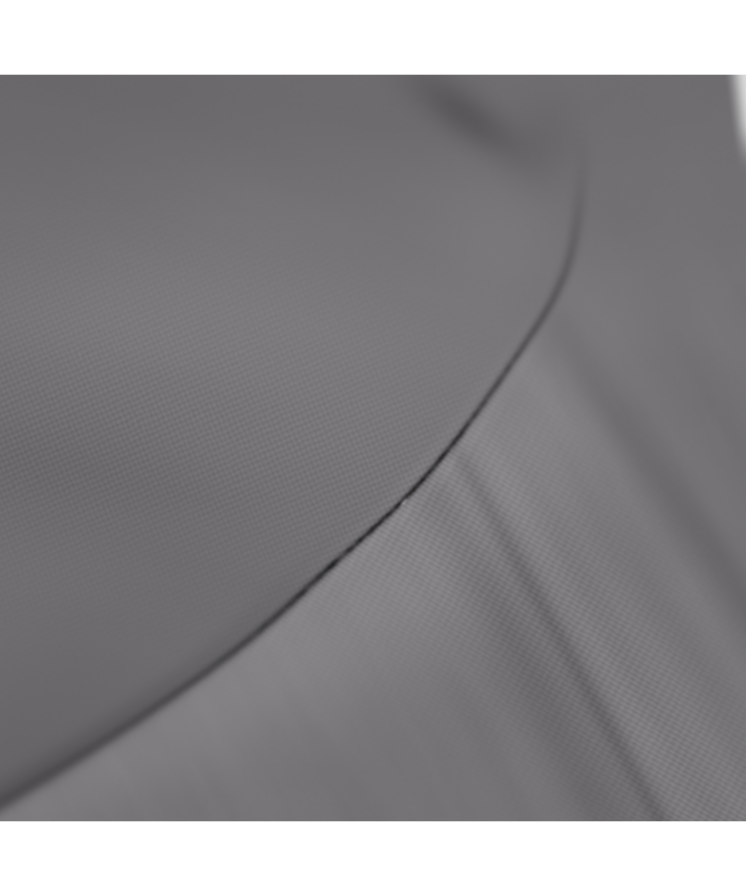
Write a Shadertoy shader that draws this texture.

```glsl
vec2 gradientAt(vec2 cell) {
    vec2 q = vec2(dot(cell, vec2(127.1, 311.7)), dot(cell, vec2(269.5, 183.3)));
    return 2.0 * fract(sin(q) * 43758.5) - 1.0;
}

float gradientNoise(vec2 p) {
    vec2 i = floor(p), f = fract(p);
    vec2 u = f * f * f * (f * (f * 6.0 - 15.0) + 10.0);
    vec2 e = vec2(0, 1);
    return mix(mix(dot(gradientAt(i), f), dot(gradientAt(i + e.yx), f - e.yx), u.x),
               mix(dot(gradientAt(i + e.xy), f - e.xy), dot(gradientAt(i + 1.0), f - 1.0), u.x), u.y);
}

float fbm(vec2 p) {
    float sum = 0.0, gain = 0.5;
    for (int i = 0; i < 4; i++) {
        sum += gain * gradientNoise(p);
        p = p * 2.03 + 7.1;
        gain *= 0.5;
    }
    return sum;
}

float bell(float x, float width) {
    return exp(-x * x / (width * width));
}

// Soft elliptical patch, tilted by an angle
float patchAt(vec2 p, vec2 centre, vec2 radius, float angle) {
    p -= centre;
    p = mat2(cos(angle), -sin(angle), sin(angle), cos(angle)) * p / radius;
    return exp(-dot(p, p));
}

// Signed distance to the curved seam, positive on the right
float seamDistance(vec2 p) {
    float h = max(1.0 - p.y, 0.0);
    float x = 0.79 - 0.823 * pow(h, 2.147)
            + 0.016 * bell(p.y - 0.73, 0.1) - 0.009 * bell(p.y - 0.34, 0.07);
    float slope = 1.767 * pow(h, 1.147);
    return (p.x - x) / sqrt(1.0 + slope * slope);
}

// Crossed threads, faded where they become finer than a pixel
float weave(vec2 p, float angle, vec2 count) {
    vec2 q = mat2(cos(angle), -sin(angle), sin(angle), cos(angle)) * p * count;
    q += 0.25 * gradientNoise(p * 45.0);
    float pixel = max(count.x, count.y) / iResolution.x;
    float threads = sin(6.283 * q.x) * 0.5 + sin(6.283 * q.y) * 0.7;
    return threads * (1.0 - smoothstep(0.4, 0.6, pixel));
}

float leftCloth(vec2 p, float focus) {
    float tone = 0.435 + 0.045 * patchAt(p, vec2(0.46, 0.63), vec2(0.36, 0.2), -0.25);
    tone += 0.02 * patchAt(p, vec2(0.1, 0.69), vec2(0.25, 0.07), -0.1);
    tone += 0.025 * patchAt(p, vec2(0.68, 0.79), vec2(0.1, 0.13), 0.0);
    // Broad blurred folds
    tone -= 0.025 * patchAt(p, vec2(0.05, 0.98), vec2(0.45, 0.14), -0.1);
    tone -= 0.025 * patchAt(p, vec2(0.05, 0.47), vec2(0.25, 0.06), -0.15);
    tone -= 0.085 * patchAt(p, vec2(0.625, 0.945), vec2(0.09, 0.03), -0.65);
    tone -= 0.03 * patchAt(p, vec2(0.73, 0.91), vec2(0.05, 0.06), 0.0);
    tone -= 0.035 * patchAt(p, vec2(0.0, 0.06), vec2(0.22, 0.13), 0.6);
    tone += 0.022 * fbm(vec2(p.x * 2.2, p.y * 7.0 + p.x * 1.5));
    return tone + 0.018 * focus * weave(p, 0.4, vec2(150, 135));
}

float rightCloth(vec2 p, float d, float focus) {
    float across = p.x + 0.55 * p.y;
    float tone = 0.452 + 0.055 * bell(d - 0.03, 0.12) * smoothstep(0.85, 0.45, p.y);
    tone += 0.03 * patchAt(p, vec2(0.56, 0.3), vec2(0.14, 0.1), 0.6);
    tone -= 0.03 * patchAt(p, vec2(0.15, 0.0), vec2(0.18, 0.06), 0.3);
    tone -= 0.02 * smoothstep(0.7, 1.0, p.y);
    // Creases running down to the right
    float lower = smoothstep(0.62, 0.42, p.y);
    tone -= 0.05 * bell(across - 0.885, 0.014) * lower;
    tone += 0.03 * bell(across - 0.925, 0.025) * lower;
    tone -= 0.035 * bell(across - 0.815, 0.035) * lower;
    tone += 0.025 * bell(across - 1.0, 0.04) * lower;
    tone -= 0.04 * bell(p.x + 0.7 * p.y - 1.21, 0.035) * smoothstep(0.75, 0.5, p.y);
    tone += 0.025 * bell(p.x + 0.7 * p.y - 1.13, 0.04) * smoothstep(0.8, 0.6, p.y);
    tone += 0.045 * fbm(vec2(across * 13.0, p.y * 2.5)) * smoothstep(0.9, 0.5, p.y);
    tone += 0.02 * fbm(p * 7.0);
    return tone + 0.022 * focus * weave(p, -0.5, vec2(90, 160));
}

void mainImage(out vec4 fragColor, in vec2 fragCoord) {
    vec2 uv = fragCoord / iResolution.xy;
    vec2 p = vec2(uv.x, (uv.y - 1.0 / 12.0) * 1.2);
    float d = seamDistance(p);
    float focus = bell(p.y - 0.53 + 0.6 * p.x * p.x * p.x, 0.2);
    float blur = 0.0025 + 0.035 * pow(abs(p.y - 0.45), 1.5);

    float tone = mix(leftCloth(p, focus), rightCloth(p, d, focus), smoothstep(-blur, blur, d));

    // Seam groove and the shadow beside it
    float sharp = bell(p.y - 0.43, 0.2);
    float groove = 0.07 * smoothstep(0.95, 0.7, p.y) + 0.2 * sharp;
    groove *= 1.0 + 0.7 * sharp * gradientNoise(p * 75.0);
    tone -= groove * bell(d + 0.001, 0.0022 + blur * 0.7);
    tone -= 0.055 * bell(d + 0.012, 0.02) * smoothstep(0.5, 0.1, p.y);
    tone += 0.02 * bell(d + 0.014, 0.01) * sharp;
    tone += 0.025 * bell(d - 0.013, 0.009) * sharp;

    // Loose thread on the stitching, then film grain
    tone += 0.2 * patchAt(p, vec2(0.541, 0.427), vec2(0.006, 0.0025), 0.8);
    tone += 0.012 * (0.4 + focus) * gradientNoise(p * 190.0);

    // Bright gap in the upper right corner
    float gap = smoothstep(0.975, 1.005, p.x + 0.12 * (p.y - 0.96)) * smoothstep(0.86, 0.94, p.y);
    vec3 cloth = mix(tone * vec3(1.005, 0.988, 1.008), vec3(0.85), gap);

    // White bands above and below
    float edge = 0.6 / iResolution.y;
    float inside = smoothstep(-edge, edge, 5.0 / 12.0 - abs(uv.y - 0.5));
    fragColor = vec4(mix(vec3(1), cloth, inside), 1);
}
```
